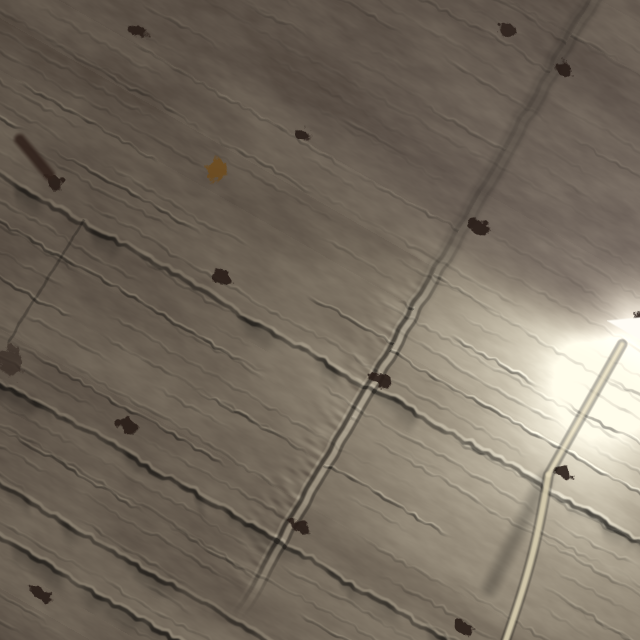
This texture is drawn by a Shadertoy shader. Its source:

```glsl
// Board-marked concrete seen at a slant, lit by one warm lamp at the right edge.
// A rotated frame (a along the boards, n across them) carries broken seams, a
// cross rib and a lattice of tie holes; noise adds stains, burrs and wear.
#define BOARD_PITCH 0.0702
#define FINE_PITCH 0.0335
#define TIE_PITCH vec2(0.305, 0.277)
#define TIE_START vec2(0.015, 0.100)
#define RIB_A 0.303
#define SEAM_WIDTH 0.0022
#define LAMP vec2(0.945, 0.395)
#define FALLOFF 0.23
#define SHADE_EDGE 0.875
#define DARK vec3(0.35, 0.31, 0.27)
#define CREAM vec3(0.98, 0.96, 0.89)
#define HOLE vec3(0.15, 0.105, 0.085)

float hash(vec2 p) {
    vec3 q = fract(vec3(p.xyx) * 0.1031);
    q += dot(q, q.yzx + 33.33);
    return fract((q.x + q.y) * q.z);
}

float noise(vec2 p) {
    vec2 i = floor(p), f = fract(p);
    f = f * f * (3.0 - 2.0 * f);
    return mix(mix(hash(i), hash(i + vec2(1, 0)), f.x),
               mix(hash(i + vec2(0, 1)), hash(i + vec2(1, 1)), f.x), f.y);
}

float fbm(vec2 p) {
    float sum = 0.0, amp = 0.5;
    for (int i = 0; i < 5; i++) {
        sum += amp * noise(p);
        p = mat2(1.6, 1.2, -1.2, 1.6) * p + 17.3;
        amp *= 0.5;
    }
    return sum;
}

// Soft stroke of half width w around distance d
float stroke(float d, float w) {
    float px = 1.0 / iResolution.y;
    return 1.0 - smoothstep(w * 0.4, w * 1.3 + px, abs(d));
}

float segment(vec2 p, vec2 a, vec2 b) {
    vec2 ab = b - a;
    return length(p - a - ab * clamp(dot(p - a, ab) / dot(ab, ab), 0.0, 1.0));
}

// Ragged elongated blot centred on the origin
float blot(vec2 q, vec2 size, float seed) {
    float rough = fbm(q * 90.0 + seed * 31.0) - 0.5;
    return 1.0 - smoothstep(0.75, 1.1, length(q / size) + rough * 1.7);
}

// Broken seams: x = lit ridge, y = dark groove, z = smeared shadow
vec3 seams(vec2 b, float pitch, float major) {
    float k = floor((b.y - 0.002) / pitch + 0.5);
    float side = step(RIB_A, b.x);
    float heavy = (k == 2.0 || k == 3.0 || k == 5.0 || k == 9.0) ? major : 0.0;
    float shift = (hash(vec2(k, side + 4.0)) - 0.5) * pitch * 0.35 * (1.0 - heavy);
    float wobble = (noise(vec2(b.x * 14.0, k * 7.0)) - 0.5) * 0.006
                 + (noise(vec2(b.x * 95.0, k * 5.0)) - 0.5) * 0.005;
    float d = b.y - 0.002 - k * pitch - shift + wobble;
    float wear = noise(vec2(b.x * 9.0 + side * 5.0, k * 11.0));
    float chips = noise(vec2(b.x * 60.0, k * 13.0));
    float gate = mix(smoothstep(0.3, 0.65, wear) * (0.35 + 0.65 * chips), 0.65 + 0.35 * chips, heavy);
    float w = SEAM_WIDTH * (0.45 + 0.4 * chips + 0.65 * heavy);
    float reach = 0.012 + 0.04 * noise(vec2(b.x * 30.0 + d * 20.0, k));
    float smear = smoothstep(-reach, 0.0, d) * (1.0 - smoothstep(-0.003, 0.001, d));
    smear *= heavy * smoothstep(0.35, 0.75, noise(vec2(b.x * 22.0 + d * 15.0, k * 3.0)));
    return vec3(stroke(d, w), stroke(d + w * 1.8, w), smear) * gate;
}

void mainImage(out vec4 fragColor, in vec2 fragCoord) {
    vec2 p = fragCoord / iResolution.y;
    vec2 b = vec2(dot(p, vec2(0.867, -0.498)), dot(p, vec2(0.498, 0.867)));

    // Lamp light with a soft upper cut-off
    float d = length(p - LAMP);
    float blur = 0.035 + 0.16 * d;
    float cut = smoothstep(SHADE_EDGE - blur, SHADE_EDGE + blur, b.y);
    float light = 1.25 * exp(-d / FALLOFF) * (1.0 - 0.8 * cut) + 0.4 * exp(-d * d / 0.006);
    vec2 glow = p - vec2(1.0, 0.49);
    light += 0.65 * exp(-dot(glow, glow) / 0.004) + 0.05 * (1.0 - p.y);

    // Stains and grain, stretched along the boards
    float stain = fbm(b * vec2(5.0, 13.0)) - 0.48;
    float grain = fbm(b * vec2(35.0, 110.0)) - 0.48;
    float board = hash(vec2(floor(b.y / BOARD_PITCH), step(RIB_A, b.x))) - 0.5;
    float s = light + stain * 0.22 + grain * 0.1 + board * 0.035;

    // Board seams, bold below and faint above
    float bold = 1.0 - 0.6 * smoothstep(0.65, 1.0, b.y);
    vec3 relief = seams(b, BOARD_PITCH, 1.0) + 0.45 * seams(b + vec2(3.7, 0.011), FINE_PITCH, 0.0);
    s += relief.x * bold * (0.13 + 0.22 * light);
    float dark = relief.y * bold * 0.42 + relief.z * 0.28;

    // Cross rib with burrs on its left flank
    float r = b.x - RIB_A + (noise(vec2(b.y * 45.0, 2.0)) - 0.5) * 0.005;
    float ribFade = smoothstep(0.2, 0.38, b.y) * (1.0 - 0.85 * smoothstep(0.7, 0.92, b.y));
    s += ribFade * (0.2 * stroke(r - 0.004, 0.004) + 0.12 * stroke(r + 0.009, 0.002));
    dark += ribFade * (0.4 * stroke(r + 0.004, 0.003) + 0.3 * stroke(r - 0.011, 0.002));
    dark += 0.13 * stroke(r, 0.016) * smoothstep(0.6, 0.9, b.y);
    float flank = smoothstep(-0.09, -0.01, r) * (1.0 - smoothstep(-0.01, 0.0, r));
    float burr = noise(b * vec2(45.0, 130.0)) - noise((b + vec2(0.004, 0.003)) * vec2(45.0, 130.0));
    s += burr * flank * ribFade * 0.35;

    // Concrete colour from the shade, plus a cool haze by the lamp
    s = clamp(s, -0.2, 1.05);
    vec3 col = mix(DARK, CREAM, s) - max(s * (1.0 - s), 0.0) * vec3(0.0, 0.03, 0.10);
    col += vec3(0.07, 0.065, 0.085) * cut * exp(-length(glow) / 0.35);
    col *= 1.0 - min(dark, 0.65);
    float crack = segment(p + (fbm(p * 40.0) - 0.5) * 0.02, vec2(0.13, 0.655), vec2(0.013, 0.466));
    col *= 1.0 - 0.25 * stroke(crack, 0.0015);

    // Tie holes on a jittered lattice
    vec2 cell = floor((b - TIE_START) / TIE_PITCH + 0.5);
    vec2 jitter = vec2(hash(cell + 20.0), hash(cell + 41.0)) - 0.5;
    vec2 q = b - TIE_START - cell * TIE_PITCH - jitter * 0.025;
    col = mix(col, HOLE, 0.88 * blot(q, vec2(0.017, 0.010), hash(cell + 9.0)));

    // Stray blots, rust patch and embedded bar
    col = mix(col, HOLE, 0.8 * blot(p - vec2(0.792, 0.952), vec2(0.015, 0.010), 2.0));
    col = mix(col, HOLE, 0.5 * blot(p - vec2(0.016, 0.435), vec2(0.017, 0.023), 5.0));
    col = mix(col, vec3(0.43, 0.29, 0.10), 0.8 * blot(p - vec2(0.339, 0.733), vec2(0.016), 7.0));
    col = mix(col, HOLE * 1.25, 0.9 * stroke(segment(p, vec2(0.031, 0.782), vec2(0.077, 0.727)), 0.009));

    // Cable with its soft shadow, then the lamp's white edge
    float shadow = segment(p, vec2(0.85, 0.25), vec2(0.765, 0.08));
    col *= 1.0 - 0.22 * (1.0 - smoothstep(0.0, 0.022, shadow));
    vec2 bend = vec2(0.007 * sin(clamp(p.y / 0.258, 0.0, 1.0) * 3.1416), 0.0);
    float lower = segment(p - bend, vec2(0.788, -0.01), vec2(0.857, 0.258));
    float upper = segment(p, vec2(0.857, 0.258), vec2(0.972, 0.462));
    col *= 1.0 - 0.3 * stroke(min(lower, upper) - 0.005, 0.003);
    col = mix(col, vec3(0.84, 0.80, 0.68), 0.9 * stroke(lower, 0.0045));
    col = mix(col, vec3(0.90, 0.86, 0.74), 0.7 * stroke(upper, 0.0035));
    float x = p.x - 0.948;
    float edge = min(0.499 + 0.1 * x - p.y, p.y - 0.499 + 0.58 * x);
    col = mix(col, vec3(1.0, 0.99, 0.96), smoothstep(-0.002, 0.002, edge) * step(0.0, x));

    fragColor = vec4(clamp(col, 0.0, 1.0), 1.0);
}
```
